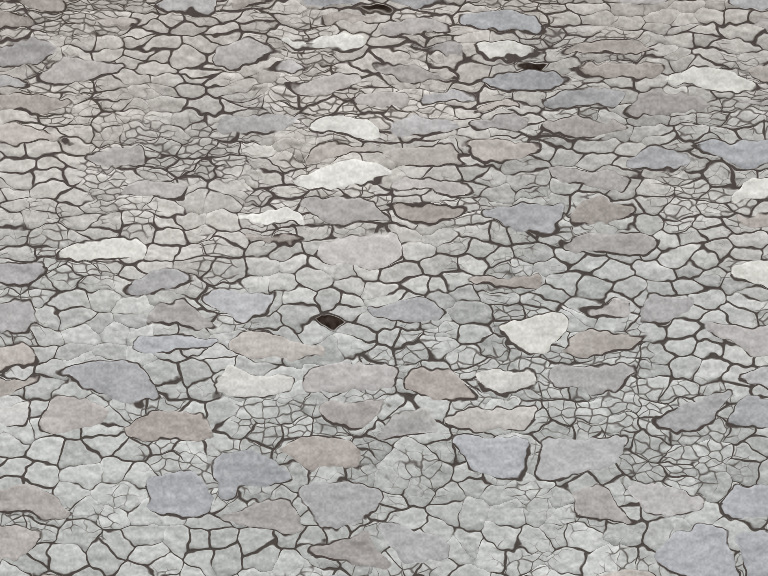
Reproduce this texture procedurally as a WebGL 2 fragment shader.

```glsl
#version 300 es
precision highp float;
// Old rubble wall: flat stones bedded in pale, cracked mortar.
// Warped Voronoi cells give the cracks, a coarser set gives the stones,
// and the courses grow lower and tighter towards the top of the wall.

uniform vec2 u_resolution;
out vec4 fragColor;

struct Cell { float edge; vec2 id; vec2 toCentre; };

vec2 hash2(vec2 p) {
  vec3 q = fract(p.xyx * vec3(0.1031, 0.1030, 0.0973));
  q += dot(q, q.yzx + 33.33);
  return fract((q.xx + q.yz) * q.zy);
}

float noise(vec2 p) {
  vec2 i = floor(p), f = fract(p);
  f = f * f * (3.0 - 2.0 * f);
  return mix(mix(hash2(i).x, hash2(i + vec2(1, 0)).x, f.x),
             mix(hash2(i + vec2(0, 1)).x, hash2(i + vec2(1, 1)).x, f.x), f.y);
}

float fbm(vec2 p) {
  float sum = 0.0, amp = 0.533;
  for (int i = 0; i < 4; i++) {
    sum += amp * noise(p);
    p = mat2(1.6, 1.2, -1.2, 1.6) * p + 17.3;
    amp *= 0.5;
  }
  return sum;
}

float smoothMin(float a, float b, float k) {
  float h = max(k - abs(a - b), 0.0) / k;
  return min(a, b) - h * h * k * 0.25;
}

// Voronoi cell with its rounded edge distance in canvas units.
Cell voronoi(vec2 q, vec2 scale, float rounding) {
  vec2 base = floor(q), id = base, best = vec2(9.0);
  for (int y = -1; y <= 1; y++)
    for (int x = -1; x <= 1; x++) {
      vec2 c = base + vec2(x, y);
      vec2 r = c + 0.1 + 0.8 * hash2(c) - q;
      if (dot(r, r) < dot(best, best)) { best = r; id = c; }
    }
  float edge = 1.0;
  for (int y = -2; y <= 2; y++)
    for (int x = -2; x <= 2; x++) {
      if (x == 0 && y == 0) continue;
      vec2 c = id + vec2(x, y);
      vec2 r = c + 0.1 + 0.8 * hash2(c) - q;
      vec2 n = normalize(r - best);
      edge = smoothMin(edge, dot(0.5 * (best + r), n) / length(n * scale), rounding);
    }
  return Cell(edge, id, best);
}

// Antialiased coverage of a line with the given half width.
float crackLine(float d, float halfWidth, float px) {
  return clamp((halfWidth - d) / px + 0.5, 0.0, 1.0) * min(1.0, 2.0 * halfWidth / px);
}

float relief(vec2 p) { return fbm(p * vec2(45.0, 75.0)); }

void main() {
  float px = 1.0 / u_resolution.y;
  vec2 p = gl_FragCoord.xy * px;

  // Irregular wall coordinates
  vec2 bend = vec2(fbm(p * vec2(14, 20)), fbm(p * vec2(14, 20) + 7.7)) - 0.5;
  vec2 ragged = vec2(noise(p * 75.0), noise(p * 75.0 + 31.0)) - 0.5;
  vec2 q = p + 0.03 * bend + 0.006 * ragged;
  vec2 wall = vec2(19.0 * q.x, 22.0 * q.y + 13.0 * q.y * q.y) + 40.0;
  vec2 scale = vec2(19.0, 22.0 + 26.0 * p.y);

  Cell lump = voronoi(wall, scale, 0.003);
  Cell chip = voronoi(wall * 2.1, scale * 2.1, 0.002);
  vec2 coarse = vec2(0.36, 0.5);
  Cell stone = voronoi(wall * coarse, scale * coarse, 0.014);
  vec2 lumpRnd = hash2(lump.id + 91.0);
  vec2 stoneRnd = hash2(stone.id + 53.0);
  vec2 kindRnd = hash2(stone.id + 137.0);

  // Stone outline, inset by the mortar spread over it
  float inset = 0.006 + 0.007 * stoneRnd.y + 0.012 * (fbm(p * 28.0) - 0.5);
  float stoneDist = stone.edge - inset;
  float present = step(0.42, stoneRnd.x);
  float stoneMask = present * smoothstep(-0.7 * px, 0.7 * px, stoneDist);

  // Mortar colour: cool below, warmer above
  float drift = fbm(p * vec2(3.0, 5.0) + 4.0) - 0.5;
  float warmth = smoothstep(0.3, 0.95, p.y + 0.6 * drift);
  vec3 mortar = mix(vec3(0.735, 0.742, 0.732), vec3(0.742, 0.722, 0.698), warmth);
  mortar += 0.09 * (lumpRnd.x - 0.5);
  float rim = 1.0 - smoothstep(0.0, 0.008, lump.edge);
  mortar -= 0.10 * rim * clamp(lump.toCentre.y * 2.0, -0.6, 1.0);

  // Stone colour: warm, bluish or now and then almost white
  vec3 face = mix(vec3(0.700, 0.670, 0.645), vec3(0.690, 0.698, 0.712), kindRnd.x);
  face += 0.10 * (kindRnd.y - 0.5);
  float pale = step(0.88, stoneRnd.x) * smoothstep(0.2, 0.4, p.y);
  face = mix(face, vec3(0.85, 0.845, 0.82), pale);
  face += 0.10 * (fbm(p * vec2(22, 60) + stone.id) - 0.5);
  face -= 0.05 * (1.0 - smoothstep(0.0, 0.007, stoneDist)) * sign(stone.toCentre.y);
  vec3 col = mix(mortar, face, stoneMask);

  // Surface relief lit from above, broad stains and grain
  float lit = relief(p) - relief(p + vec2(0.002, 0.005));
  col += lit * mix(0.24, 0.15, stoneMask);
  col += 0.12 * drift + 0.07 * (noise(p * 310.0) - 0.5) + 0.06 * (noise(p * 140.0) - 0.5);

  // Cracks: main mortar joints, fine crazing and gaps around stones
  float open = fbm(p * 17.0 + 60.0);
  float mainWidth = 0.0023 * smoothstep(0.22, 0.75, open);
  float mainCrack = crackLine(lump.edge, mainWidth, px) * (1.0 - stoneMask);
  float fineWidth = 0.0011 * smoothstep(0.46, 0.68, fbm(p * 11.0 + 23.0));
  float fineCrack = crackLine(chip.edge, fineWidth, px) * (1.0 - stoneMask);
  float under = 0.6 + 0.5 * step(0.0, stone.toCentre.y);
  float gapWidth = 0.0022 * under * smoothstep(0.3, 0.7, fbm(p * 20.0 + 80.0));
  float gap = present * crackLine(abs(stoneDist), gapWidth, px);
  float crack = max(max(mainCrack, 0.75 * fineCrack), gap);
  col = mix(col, vec3(0.24, 0.21, 0.195), 0.85 * crack);

  // Rare holes where a lump has fallen out
  float hole = step(0.995, lumpRnd.y) * smoothstep(0.001, 0.005, lump.edge);
  vec3 hollow = vec3(0.20, 0.165, 0.145) + 0.25 * (fbm(p * 90.0) - 0.5);
  col = mix(col, hollow, hole * (1.0 - stoneMask));

  fragColor = vec4(clamp(col, 0.0, 1.0), 1.0);
}
```
